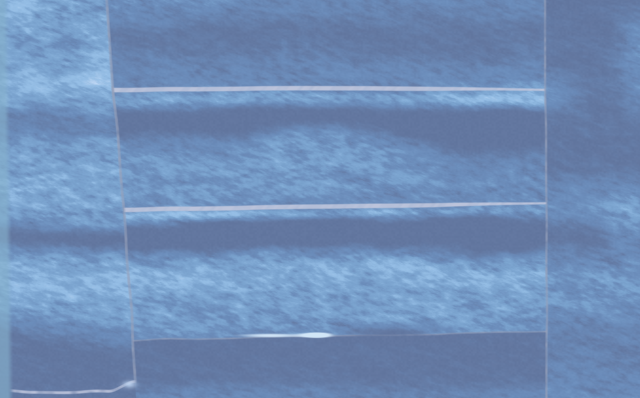
This texture is drawn by a Shadertoy shader. Its source:

```glsl
#define SHADOW vec3(0.385, 0.465, 0.625)
#define BASE vec3(0.420, 0.550, 0.730)
#define SHEEN vec3(0.480, 0.640, 0.810)
#define BRIGHT vec3(0.580, 0.740, 0.895)
#define GLINT vec3(0.760, 0.850, 0.960)
#define CREASE vec3(0.740, 0.770, 0.860)
#define WORN vec3(0.590, 0.630, 0.730)
#define GRAIN 0.50
#define WRINKLE 0.38
#define WARP 0.035

float hash(vec2 p) {
    return fract(sin(dot(p, vec2(127.1, 311.7))) * 43758.55);
}

float noise(vec2 p) {
    vec2 i = floor(p), f = fract(p);
    f = f * f * (3.0 - 2.0 * f);
    return mix(mix(hash(i), hash(i + vec2(1, 0)), f.x),
               mix(hash(i + vec2(0, 1)), hash(i + vec2(1, 1)), f.x), f.y);
}

float fbm(vec2 p) {
    float sum = 0.0, amp = 0.5;
    for (int i = 0; i < 4; i++) {
        sum += amp * noise(p);
        p = mat2(1.6, 0.5, -0.5, 1.6) * p + 7.3;
        amp *= 0.5;
    }
    return sum / 0.9375;
}

float band(float y, float center, float width) {
    float d = (y - center) / width;
    return exp(-d * d);
}

float blob(vec2 p, vec2 center, vec2 radius) {
    vec2 d = (p - center) / radius;
    return exp(-dot(d, d));
}

float stroke(float d, float halfWidth, float soft) {
    return 1.0 - smoothstep(halfWidth - soft, halfWidth + soft, abs(d));
}

// Broad light and shade of the three vertical panels
float leftTone(vec2 p) {
    float t = 0.42 + 0.28 * band(p.y, 0.78, 0.05) - 0.28 * band(p.y, 0.70, 0.035);
    t += 0.14 * band(p.y, 0.52, 0.08) - 0.42 * band(p.y, 0.405, 0.038);
    t += 0.24 * band(p.y, 0.29, 0.06) + 0.3 * blob(p, vec2(0.04, 0.97), vec2(0.12, 0.05));
    t += 0.22 * blob(p, vec2(0.25, 0.84), vec2(0.05, 0.12));
    return mix(t, 0.04, 1.0 - smoothstep(0.13, 0.24, p.y + 0.1 * p.x));
}

float middleTone(vec2 p) {
    float t = 0.24 - 0.16 * band(p.y, 0.91, 0.06) + 0.20 * blob(p, vec2(0.40, 1.0), vec2(0.16, 0.05));
    t += 0.16 * band(p.y, 0.55, 0.09) - 0.30 * band(p.y, 0.69, 0.045);
    t += 0.18 * blob(p, vec2(0.86, 0.62), vec2(0.24, 0.06));
    t -= 0.24 * blob(p, vec2(1.25, 0.63), vec2(0.22, 0.10));
    t -= 0.40 * band(p.y, 0.405, 0.042);
    t += 0.38 * band(p.y, 0.31, 0.055) + 0.18 * band(p.y, 0.21, 0.06);
    return t;
}

float rightTone(vec2 p) {
    float t = 0.06 + 0.36 * blob(p, vec2(1.62, 0.85), vec2(0.06, 0.09));
    t += 0.28 * blob(p, vec2(1.37, 0.78), vec2(0.08, 0.04));
    t += 0.24 * band(p.y, 0.49, 0.05) + 0.36 * band(p.y, 0.26, 0.11);
    t += 0.28 * blob(p, vec2(1.58, 0.46), vec2(0.06, 0.10)) - 0.10 * band(p.y, 0.40, 0.03);
    return t + 0.20 * (1.0 - smoothstep(0.0, 0.16, p.y));
}

vec3 sheenColor(float t) {
    vec3 c = mix(SHADOW, BASE, smoothstep(0.0, 0.30, t));
    c = mix(c, SHEEN, smoothstep(0.26, 0.56, t));
    c = mix(c, BRIGHT, smoothstep(0.52, 0.84, t));
    return mix(c, GLINT, smoothstep(0.82, 1.25, t));
}

void mainImage(out vec4 fragColor, in vec2 fragCoord) {
    vec2 p = fragCoord / iResolution.y;
    float px = 1.0 / iResolution.y;
    float edge = max(px, 0.0015);

    // Creases that divide the sheet
    float wobble = 0.006 * (noise(vec2(p.y * 9.0, 2.0)) - 0.5);
    float foldL = p.x - (0.345 - 0.076 * p.y + wobble);
    float foldR = p.x - (1.374 - 0.004 * p.y + 0.5 * wobble);
    float along = clamp((p.x - 0.3) / 1.07, 0.0, 1.0);
    float ripple = 0.004 * (noise(vec2(p.x * 12.0, 5.0)) - 0.5);
    float top = p.y - (0.774 + 0.004 * sin(along * 3.1416) + 0.3 * ripple);
    float mid = p.y - (0.473 + 0.016 * along + 0.4 * ripple);
    float low = p.y - (0.145 + 0.021 * along + ripple);
    float inside = smoothstep(-edge, edge, foldL) * (1.0 - smoothstep(-edge, edge, foldR));

    // Panel shading
    vec2 q = p + vec2(0.0, WARP * 2.0 * (fbm(p * vec2(5.0, 9.0)) - 0.5));
    float t = mix(leftTone(q), middleTone(q), smoothstep(-0.004, 0.004, foldL));
    t = mix(t, rightTone(q), smoothstep(-0.004, 0.004, foldR));

    // Reflected light under the creases, shade below the last one
    float glow = band(top, -0.026, 0.019) * (0.32 + 0.22 * smoothstep(0.7, 0.9, along));
    glow += 0.28 * blob(p, vec2(1.28, 0.775), vec2(0.12, 0.022));
    glow += 0.52 * band(mid, -0.016, 0.013) * (1.0 - 0.6 * along);
    t += inside * glow;
    float flap = inside * (1.0 - smoothstep(-edge, edge, low));
    t = mix(t, 0.04 + 0.16 * (1.0 - smoothstep(0.0, 0.06, p.y)), flap);
    float hump = blob(p, vec2(0.97, 0.165), vec2(0.10, 0.018));
    t -= 0.35 * hump * inside;

    // Fine crinkles, strongest where the sheet catches light
    vec2 slant = vec2(p.x + 0.3 * p.y, p.y + 0.18 * p.x);
    float wrinkle = fbm(slant * vec2(15.0, 42.0)) - 0.5;
    float grain = fbm(slant * vec2(55.0, 115.0) + 3.0) - 0.5;
    float lit = 0.30 + 0.9 * smoothstep(0.05, 0.50, t);
    t += lit * (WRINKLE * wrinkle + GRAIN * grain);
    vec3 color = sheenColor(t);
    color += 0.018 * (noise(p * 210.0) - 0.5);

    // Worn paper along the creases
    float wear = 0.5 + 0.5 * noise(p * vec2(70.0, 90.0));
    float thread = 0.85 + 0.15 * noise(vec2(p.x * 110.0 - p.y * 90.0, 1.0));
    float thick = mix(0.0056, 0.0028, smoothstep(0.65, 1.0, along));
    color = mix(color, CREASE, inside * thread * stroke(top, thick, edge));
    color = mix(color, CREASE, inside * thread * stroke(mid, thick, edge));
    color = mix(color, WORN, inside * wear * 0.75 * stroke(low, 0.0020, edge) * (1.0 - 0.7 * hump));
    float foldEnd = smoothstep(0.03, 0.05, p.y);
    color = mix(color, WORN, wear * 0.85 * foldEnd * stroke(foldL, 0.0034, edge));
    color = mix(color, WORN, wear * 0.80 * stroke(foldR, 0.0028, edge));

    // Bright tear, lower left hem and pale outer margin
    float tear = blob(p, vec2(0.798, 0.158), vec2(0.038, 0.007));
    tear += 0.65 * blob(p, vec2(0.68, 0.157), vec2(0.09, 0.006));
    color = mix(color, vec3(0.82, 0.90, 0.97), smoothstep(0.15, 0.70, tear));
    float hemY = 0.017 + 0.028 * smoothstep(0.27, 0.34, p.x) + 2.0 * ripple;
    float hem = smoothstep(0.02, 0.04, p.x) * (1.0 - smoothstep(0.335, 0.345, p.x));
    color = mix(color, CREASE, hem * wear * stroke(p.y - hemY, 0.0035, edge));
    color = mix(color, GLINT, 0.8 * blob(p, vec2(0.325, 0.034), vec2(0.016, 0.009)));
    float margin = 1.0 - smoothstep(0.006, 0.024, p.x - 0.012 * (1.0 - p.y));
    color = mix(color, vec3(0.52, 0.69, 0.80), 0.65 * margin);
    fragColor = vec4(clamp(color, 0.0, 1.0), 1.0);
}
```
